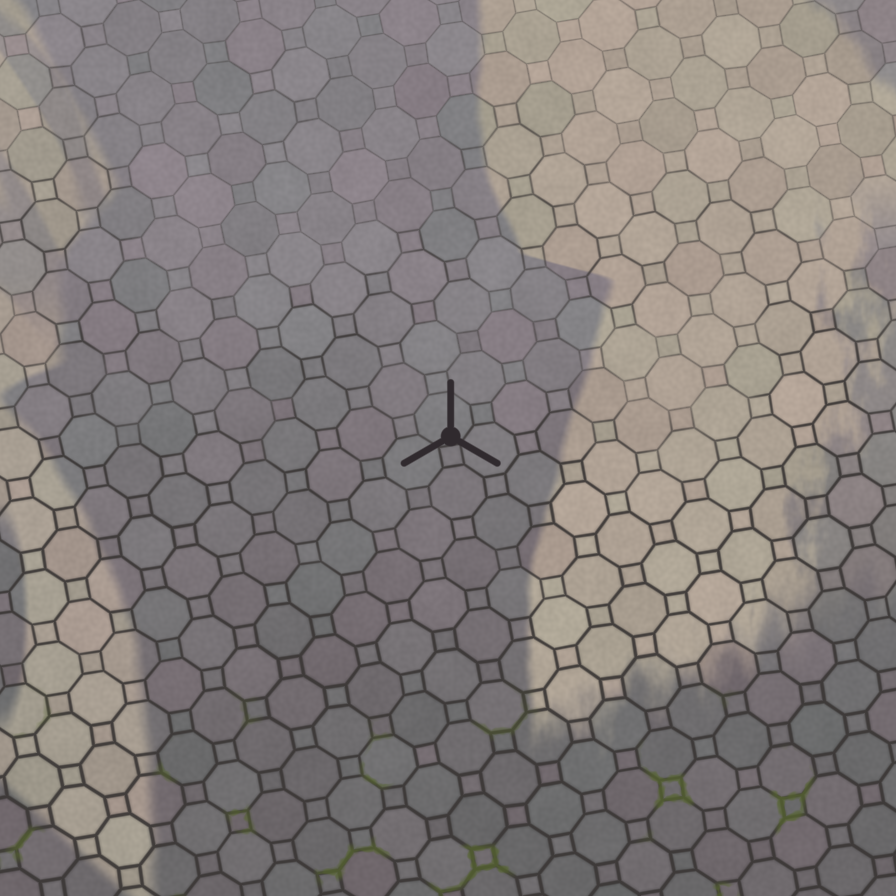
A WebGL 1 fragment shader for this texture:

```glsl
precision highp float;
// Octagon and square paving in sun and shadow, with a small three-armed stand.
uniform vec2 u_resolution;

const vec2 AXIS_A = vec2(0.0505, -0.0330);
const vec2 AXIS_B = vec2(0.0357, 0.0470);
const vec2 LATTICE_ORIGIN = vec2(0.510, 0.451);
const float CELL_SIZE = 0.0596;
const float SQUARE_REACH = 0.28; // half diagonal of the small squares, in cells

const vec3 SHADE_TOP = vec3(0.53, 0.51, 0.53);
const vec3 SHADE_LOW = vec3(0.43, 0.415, 0.425);
const vec3 SUNLIT = vec3(0.675, 0.63, 0.575);
const vec3 JOINT = vec3(0.23, 0.215, 0.21);
const vec3 MOSS = vec3(0.34, 0.40, 0.18);
const vec3 STAND = vec3(0.19, 0.165, 0.18);

float hash(vec2 p) {
  vec3 q = fract(vec3(p.xyx) * 0.1031);
  q += dot(q, q.yzx + 33.33);
  return fract((q.x + q.y) * q.z);
}

vec2 gradient(vec2 p) {
  float angle = 6.2832 * hash(p);
  return vec2(cos(angle), sin(angle));
}

float gradientNoise(vec2 p) {
  vec2 i = floor(p), f = fract(p);
  vec2 u = f * f * f * (f * (f * 6.0 - 15.0) + 10.0);
  vec2 e = vec2(1.0, 0.0);
  float low = mix(dot(gradient(i), f), dot(gradient(i + e), f - e), u.x);
  float high = mix(dot(gradient(i + e.yx), f - e.yx), dot(gradient(i + e.xx), f - e.xx), u.x);
  return mix(low, high, u.y);
}

float fbm(vec2 p) {
  float sum = 0.0, gain = 0.6;
  for (int i = 0; i < 4; i++) {
    sum += gain * gradientNoise(p);
    p = p * 2.03 + 17.1;
    gain *= 0.5;
  }
  return sum;
}

vec2 toCell(vec2 p) {
  vec2 q = p - LATTICE_ORIGIN;
  float area = AXIS_A.x * AXIS_B.y - AXIS_A.y * AXIS_B.x;
  return vec2(q.x * AXIS_B.y - q.y * AXIS_B.x, AXIS_A.x * q.y - AXIS_A.y * q.x) / area;
}

// xy: tile id, z: distance to the nearest joint in cells
vec3 paving(vec2 cell) {
  vec2 local = abs(fract(cell + 0.5) - 0.5);
  float corner = (local.x + local.y - 1.0 + SQUARE_REACH) * 0.7071;
  float side = 0.5 - max(local.x, local.y);
  if (corner > 0.0) return vec3(floor(cell) + 71.5, corner);
  return vec3(floor(cell + 0.5), min(side, -corner));
}

// Sunlight amount from 0 to 1, shaped by the cast shadows
float sunlight(vec2 p) {
  float wobble = 0.012 * fbm(p * 12.0);
  float dapple = fbm(p * vec2(26.0, 13.0) + 5.0);
  float upper = 0.535 + 0.05 * (1.0 - smoothstep(0.69, 0.84, p.y));
  float lower = 0.59 + 0.27 * max(p.y - 0.35, 0.0);
  float rightEdge = mix(lower, upper, smoothstep(0.685, 0.72, p.y)) + wobble;
  float right = smoothstep(-0.006, 0.008, p.x - rightEdge);
  right *= smoothstep(-0.04, 0.05, p.y - 0.185 - 0.41 * (p.x - 0.61) + 0.08 * dapple);
  right *= 1.0 - 0.85 * smoothstep(-0.01, 0.02, p.x + 0.75 * p.y - 1.66 + 0.03 * dapple);
  float branchEdge = 0.955 - 0.06 * (1.0 - smoothstep(0.44, 0.56, p.y));
  float branches = smoothstep(-0.03, 0.03, p.x - branchEdge + 0.14 * dapple);
  right *= 1.0 - 0.75 * branches * (1.0 - smoothstep(0.72, 0.82, p.y));

  upper = 0.07 + 0.06 * smoothstep(0.70, 0.80, p.y) - 0.55 * max(p.y - 0.8, 0.0);
  lower = 0.172 - p.y * p.y * p.y;
  float leftEdge = mix(lower, upper, smoothstep(0.55, 0.60, p.y)) + wobble;
  float left = 1.0 - smoothstep(-0.012, 0.010, p.x - leftEdge);
  float streak = gradientNoise(vec2(p.x * 22.0 + p.y * 13.0, p.y * 5.0));
  left *= 1.0 - 0.65 * smoothstep(0.0, 0.25, streak) * smoothstep(0.6, 0.7, p.y);
  left *= smoothstep(-0.012, 0.012, p.y + 0.9 * p.x - 0.13);
  left *= smoothstep(0.8, 1.15, length((p - vec2(0.0, 0.31)) / vec2(0.03, 0.12)));
  return right + 0.85 * left;
}

// Distance to three arms around a hub
float standDistance(vec2 q) {
  float d = length(q) - 0.011;
  for (int i = 0; i < 3; i++) {
    float angle = 1.5708 + 2.0944 * float(i);
    vec2 arm = vec2(cos(angle), sin(angle));
    d = min(d, length(q - arm * clamp(dot(q, arm), 0.0, 0.060)) - 0.0038);
  }
  return d;
}

void main() {
  vec2 p = gl_FragCoord.xy / u_resolution;
  float pixel = 1.0 / min(u_resolution.x, u_resolution.y);
  vec2 warp = vec2(gradientNoise(p * 9.0), gradientNoise(p * 9.0 + 40.0));
  vec3 tile = paving(toCell(p) + 0.06 * warp);
  float tone = hash(tile.xy + 200.0), tint = hash(tile.xy + 317.0) - 0.5;

  // Stone colour, lit and varied per tile
  vec3 color = mix(SHADE_LOW, SHADE_TOP, smoothstep(0.05, 0.85, p.y + 0.15 * fbm(p * 5.0)));
  color = mix(color, SUNLIT, sunlight(p));
  color *= 0.96 + 0.08 * tone + 0.05 * fbm(p * 30.0) + 0.05 * gradientNoise(p * 170.0);
  color += tint * vec3(0.025, -0.012, 0.004);

  // Joints grow wider and darker toward the bottom
  float wear = gradientNoise(p * 6.0 + 9.0) + 0.5 * gradientNoise(p * 28.0);
  float depth = clamp(1.0 - p.y + 0.4 * wear, 0.0, 1.0);
  float halfWidth = mix(0.011, 0.034, depth);
  float blur = 0.8 * pixel / CELL_SIZE + 0.006;
  float joint = 1.0 - smoothstep(halfWidth - blur, halfWidth + blur, tile.z);
  float bevel = 1.0 - smoothstep(halfWidth, halfWidth + 0.06, tile.z);
  color *= 1.0 - 0.10 * bevel * depth;
  color = mix(color, JOINT, joint * mix(0.40, 0.92, smoothstep(0.1, 0.65, depth)));

  // Moss tufts spill from the low joints
  float moss = smoothstep(0.22, 0.38, gradientNoise(p * 13.0 + 3.0)) * (1.0 - smoothstep(0.12, 0.26, p.y));
  moss *= 1.0 - smoothstep(0.02, 0.09, tile.z + 0.08 * gradientNoise(p * 110.0));
  color = mix(color, MOSS, 0.7 * moss);

  float stand = standDistance(p - vec2(0.503, 0.513));
  color = mix(color, STAND, 1.0 - smoothstep(-pixel, pixel, stand));
  gl_FragColor = vec4(color, 1.0);
}
```
